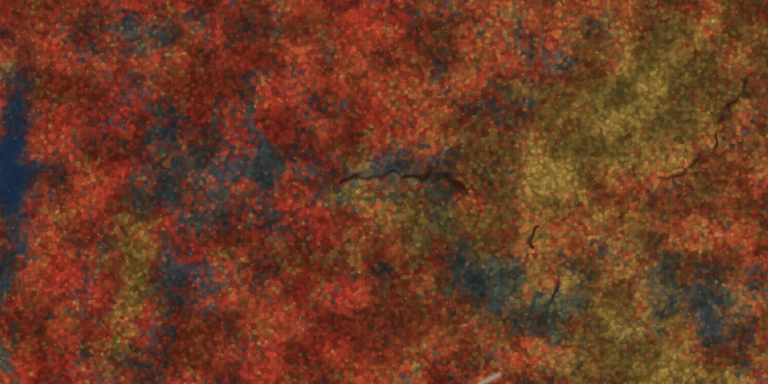
Reproduce this texture procedurally as a Shadertoy shader.

```glsl
vec3 hash3(vec2 p) {
    vec3 q = fract(vec3(p.xyx) * vec3(0.1031, 0.1030, 0.0973));
    q += dot(q, q.yxz + 33.33);
    return fract((q.xxy + q.yzz) * q.zyx);
}

float noise(vec2 p) {
    vec2 i = floor(p), f = fract(p);
    f = f * f * (3.0 - 2.0 * f);
    return mix(mix(hash3(i).x, hash3(i + vec2(1, 0)).x, f.x),
               mix(hash3(i + vec2(0, 1)).x, hash3(i + vec2(1, 1)).x, f.x), f.y);
}

float fbm(vec2 p) {
    float sum = 0.0, amp = 0.5;
    for (int i = 0; i < 4; i++) {
        sum += amp * noise(p);
        p = mat2(1.6, 1.2, -1.2, 1.6) * p + 7.3;
        amp *= 0.5;
    }
    return sum;
}

// Soft elliptical stain
float stain(vec2 p, vec2 center, float angle, vec2 size) {
    vec2 d = p - center;
    float c = cos(angle), s = sin(angle);
    d = vec2(c * d.x + s * d.y, c * d.y - s * d.x) / size;
    return exp(-dot(d, d));
}

float segment(vec2 p, vec2 a, vec2 b) {
    vec2 d = b - a;
    return length(p - a - d * clamp(dot(p - a, d) / dot(d, d), 0.0, 1.0));
}

float yellowField(vec2 p) {
    return stain(p, vec2(1.58, 0.70), 0.45, vec2(0.36, 0.15))
         + 0.7 * stain(p, vec2(1.02, 0.46), -0.2, vec2(0.24, 0.12))
         + 0.8 * stain(p, vec2(1.55, 0.17), -0.3, vec2(0.34, 0.15))
         + 0.35 * stain(p, vec2(1.80, 0.72), 0.0, vec2(0.34, 0.40))
         + 0.4 * stain(p, vec2(1.38, 0.48), 0.5, vec2(0.22, 0.13))
         + 1.1 * stain(p, vec2(0.33, 0.22), 1.40, vec2(0.22, 0.05))
         + 0.8 * stain(p, vec2(1.75, 0.02), 0.0, vec2(0.25, 0.06));
}

float blueField(vec2 p) {
    return 1.4 * stain(p, vec2(0.03, 0.57), 0.0, vec2(0.05, 0.20))
         + 1.0 * stain(p, vec2(0.01, 0.18), 0.0, vec2(0.04, 0.20))
         + 0.8 * stain(p, vec2(0.43, 0.60), 0.3, vec2(0.15, 0.19))
         + 0.8 * stain(p, vec2(0.66, 0.58), 1.65, vec2(0.18, 0.035))
         + 0.55 * stain(p, vec2(0.50, 0.32), 1.3, vec2(0.25, 0.10))
         + 0.75 * stain(p, vec2(0.99, 0.52), -0.1, vec2(0.22, 0.10))
         + 0.9 * stain(p, vec2(1.30, 0.24), -0.5, vec2(0.32, 0.08))
         + 0.8 * stain(p, vec2(1.80, 0.23), -0.2, vec2(0.24, 0.13))
         + 0.7 * stain(p, vec2(1.40, 0.77), 0.8, vec2(0.26, 0.07))
         + 0.7 * stain(p, vec2(0.36, 0.93), 0.0, vec2(0.14, 0.05));
}

void mainImage(out vec4 fragColor, in vec2 fragCoord) {
    vec2 p = fragCoord / iResolution.y;
    vec2 warp = vec2(fbm(p * 7.0), fbm(p * 7.0 + 31.0)) - 0.47;
    vec2 q = p + 0.16 * warp;

    // Pigment fields that steer the choice of grain
    float yellow = 0.42 + 0.60 * yellowField(q) + 0.9 * (fbm(p * 12.0 + 50.0) - 0.47);
    float blue = 0.38 + 0.60 * blueField(q) + 1.1 * (fbm(p * 14.0 + 80.0) - 0.47);
    float warmth = 0.22 + 0.38 * smoothstep(0.8, 1.6, p.x) + 0.8 * (fbm(p * 6.0 + 140.0) - 0.47);
    float olive = smoothstep(0.3, 0.9, yellow);

    // Regional ground colour beneath the grains
    vec3 red = vec3(0.57, 0.155, 0.115), ochre = vec3(0.54, 0.45, 0.20), slate = vec3(0.17, 0.22, 0.26);
    vec3 share = exp(6.0 * vec3(0.76, yellow, blue));
    share /= share.x + share.y + share.z;
    vec3 ground = mat3(mix(red, ochre, clamp(warmth * 0.6, 0.0, 0.5)), ochre * 0.95, mix(slate, ochre, 0.3 * olive)) * share;

    // Blend neighbouring sand grains
    vec2 g = p * 94.0;
    g += 0.6 * vec2(noise(g * 0.6), noise(g * 0.6 + 19.0));
    vec3 sum = vec3(0);
    float total = 0.0, nearest = 9.0, sparkle = 0.0;
    for (int y = -1; y <= 1; y++)
    for (int x = -1; x <= 1; x++) {
        vec2 id = floor(g) + vec2(x, y);
        vec3 pick = hash3(id), look = hash3(id + 217.0);
        vec2 d = id + 0.06 + 0.88 * hash3(id + 91.0).xy - g;
        float d2 = dot(d, d);
        vec3 score = vec3(0.76, yellow, blue) + 0.55 * pick;
        vec3 grain = mix(red, ochre, clamp(warmth * look.y * 1.4, 0.0, 0.7));
        if (score.y > max(score.x, score.z)) grain = mix(ochre, vec3(0.50, 0.30, 0.16), 0.6 * look.y);
        else if (score.z > score.x) grain = mix(slate, vec3(0.37, 0.38, 0.20), look.y * (0.3 + 0.7 * olive));
        float w = exp(-5.5 * d2);
        sum += mix(ground, grain, 0.58) * (0.76 + 0.44 * look.x) * w;
        total += w;
        nearest = min(nearest, d2);
        sparkle += step(0.97, look.z) * exp(-16.0 * d2);
    }
    vec3 color = sum / total * (1.04 - 0.16 * smoothstep(0.05, 0.7, nearest));

    // Uneven tone and washes of blue
    color *= mix(0.70, 1.06, smoothstep(0.28, 0.66, fbm(p * 13.0 + 12.0)));
    color = mix(color, vec3(0.17, 0.21, 0.22), 0.2 * smoothstep(0.5, 1.1, blue));
    color = mix(color, vec3(0.06, 0.15, 0.28), 0.75 * stain(q, vec2(0.03, 0.57), 0.0, vec2(0.05, 0.20)));
    color += sparkle * vec3(0.13, 0.12, 0.07);

    // Dark cracks and pits
    vec4 cracks[8] = vec4[8](
        vec4(0.88, 0.53, 1.02, 0.545), vec4(1.02, 0.545, 1.17, 0.54),
        vec4(1.17, 0.54, 1.24, 0.48), vec4(1.95, 0.79, 1.91, 0.73),
        vec4(1.91, 0.73, 1.85, 0.60), vec4(1.85, 0.60, 1.74, 0.53),
        vec4(1.40, 0.40, 1.38, 0.355), vec4(1.45, 0.27, 1.43, 0.21));
    float gap = 9.0;
    vec2 jag = p + 0.03 * (vec2(noise(p * 40.0), noise(p * 40.0 + 9.0)) - 0.5);
    for (int i = 0; i < 8; i++) gap = min(gap, segment(jag, cracks[i].xy, cracks[i].zw));
    float crack = 1.0 - smoothstep(0.0, 0.006 + 0.012 * noise(p * 22.0), gap);
    color = mix(color, vec3(0.13, 0.08, 0.07), crack * smoothstep(0.0, 0.6, noise(p * 30.0 + 60.0)) * 0.8);

    // Pale chip at the lower border
    float chip = segment(p, vec2(1.25, 0.0), vec2(1.30, 0.025));
    color = mix(color, vec3(0.62, 0.60, 0.56), 0.8 * (1.0 - smoothstep(0.001, 0.011, chip)));
    fragColor = vec4(color, 1.0);
}
```
